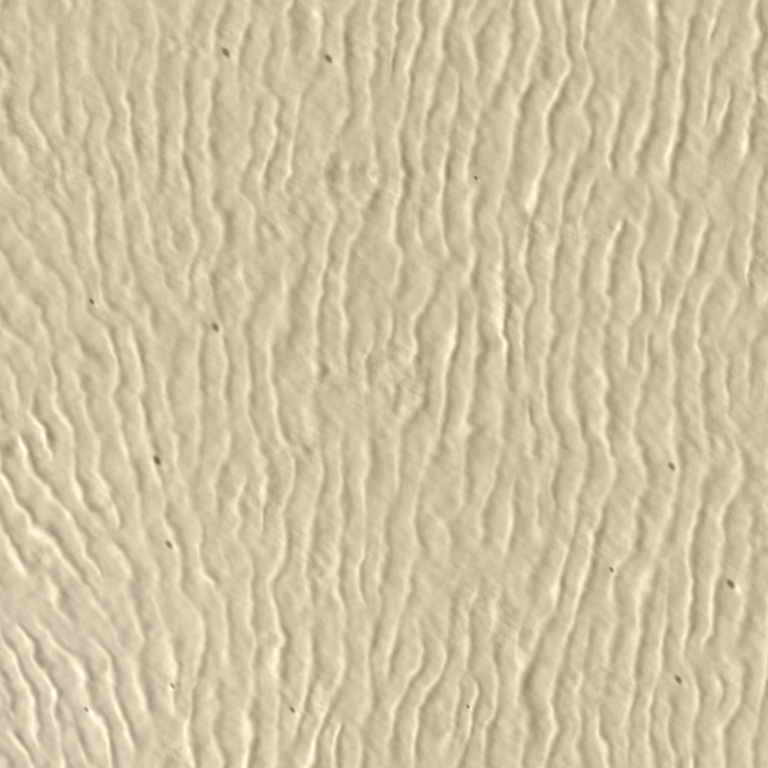
Write a WebGL 1 fragment shader that draws this texture.

```glsl
precision highp float;
// Pale wind-rippled sand seen from above, lit from the left.
// Ripples are the phase of many overlapping wave packets, so crests bend, fork
// and end; embossed noise adds grain, and scattered pits add dark specks.

uniform vec2 u_resolution;

const float TAU = 6.2831853;

float hash(vec2 p) {
  return fract(sin(dot(p, vec2(127.1, 311.7))) * 43758.5453);
}

vec2 hash2(vec2 p) {
  return vec2(hash(p), hash(p + 37.3));
}

float noise(vec2 p) {
  vec2 i = floor(p), f = fract(p);
  f = f * f * (3.0 - 2.0 * f);
  return mix(mix(hash(i), hash(i + vec2(1.0, 0.0)), f.x),
             mix(hash(i + vec2(0.0, 1.0)), hash(i + vec2(1.0, 1.0)), f.x), f.y);
}

float fbm(vec2 p) {
  return 0.55 * noise(p) + 0.3 * noise(p * 2.1 + 7.7) + 0.15 * noise(p * 4.3 + 3.1);
}

// Across-crest angle: slanted at the lower left, nearly level at the right.
float windAngle(vec2 p) {
  float slant = mix(0.45, -0.1, smoothstep(0.0, 0.45, p.x + 0.15 * p.y));
  return slant + 0.2 * (noise(p * 4.0 + 5.0) - 0.5);
}

// Sum of wave packets as a complex number: its angle is the ripple phase.
vec2 ripples(vec2 p) {
  vec2 cell = vec2(0.05, 0.07);
  vec2 base = floor(p / cell);
  vec2 sum = vec2(0.0);
  for (int j = -2; j <= 2; j++) {
    for (int i = -2; i <= 2; i++) {
      vec2 id = base + vec2(float(i), float(j));
      vec2 centre = (id + hash2(id)) * cell;
      vec2 d = p - centre;
      vec2 s = d / cell;
      float angle = windAngle(centre) + 0.4 * (hash(id + 11.9) - 0.5);
      float frequency = 28.0 * mix(0.88, 1.18, hash(id + 23.4));
      float phase = TAU * (frequency * dot(d, vec2(cos(angle), sin(angle))) + hash(id + 71.2));
      sum += exp(-1.4 * dot(s, s)) * vec2(cos(phase), sin(phase));
    }
  }
  return sum;
}

// Small pits: dark core with a lit rim on the lower right.
float pits(vec2 p) {
  vec2 id = floor(p * 6.0);
  vec2 d = p - (id + 0.2 + 0.6 * hash2(id + 4.6)) / 6.0;
  float present = step(0.45, hash(id + 51.7));
  float radius = mix(0.003, 0.0085, hash(id + 8.3));
  d.x += 0.45 * d.y;
  d.y *= 0.75;
  float core = 1.0 - smoothstep(0.1, 1.0, length(d) / radius);
  float rim = 1.0 - smoothstep(0.2, 1.1, length(d - radius * vec2(0.9, -0.7)) / radius);
  return present * (0.07 * rim - 0.3 * core);
}

void main() {
  vec2 p = gl_FragCoord.xy / u_resolution.y;

  // Wobble the crests before reading the ripple phase.
  vec2 q = p + vec2(0.026, 0.012) * (fbm(p * vec2(22.0, 21.0)) - 0.5);
  vec2 wave = ripples(q);
  float phase = atan(wave.y, wave.x);
  float crest = exp(2.6 * (cos(phase) - 1.0));
  float shadow = exp(1.6 * (cos(phase - 1.6) - 1.0));

  // Ripples fade at forks, along their length and towards the upper left.
  float strength = smoothstep(0.0, 0.9, length(wave));
  strength *= mix(0.5, 1.4, noise(p * vec2(32.0, 22.0) + 4.0));
  strength *= mix(0.8, 1.15, smoothstep(0.25, 0.75, noise(p * 5.0 + 2.0)));
  strength *= mix(0.6, 1.0, smoothstep(0.0, 0.6, p.x + 0.8 * (1.0 - p.y)));

  // A faint scuffed trail and a few rough patches.
  float trail = 1.0 - smoothstep(0.004, 0.016, abs(p.y - 0.75 - 0.15 * (p.x - 0.3)));
  trail *= smoothstep(0.26, 0.34, p.x) * (1.0 - smoothstep(0.46, 0.7, p.x));
  trail *= noise(p * 40.0);
  float rough = max(trail, smoothstep(0.6, 0.95, noise(p * 17.0 + 9.0)));

  // Embossed grain, stretched along a diagonal, over broader lumps.
  vec2 g = vec2(0.8 * p.x + 0.6 * p.y, 0.8 * p.y - 0.6 * p.x) * vec2(110.0, 60.0);
  float grain = fbm(g + vec2(0.4, -0.2)) - fbm(g - vec2(0.4, -0.2));
  vec2 l = p * vec2(52.0, 36.0);
  float lumps = fbm(l + vec2(0.35, 0.0)) - fbm(l - vec2(0.35, 0.0));

  float shade = 0.13 * strength * (crest - shadow + 0.1);
  shade -= mix(0.085, 0.17, rough) * grain + mix(0.11, 0.18, rough) * lumps;
  shade += 0.025 * (fbm(p * 3.0 + 1.3) - 0.5) - 0.04 * trail + pits(p);

  // Brighter, cooler lower left; slightly yellower right edge.
  float pale = 1.0 - smoothstep(0.0, 0.65, length(p - vec2(0.05, 0.1)));
  vec3 sand = vec3(0.808, 0.750, 0.640) + 0.035 * pale * vec3(0.9, 1.0, 1.2);
  sand.b -= 0.015 * smoothstep(0.75, 1.0, p.x) * noise(p * 4.0 + 6.0);
  gl_FragColor = vec4(clamp(sand + shade * vec3(1.0, 1.0, 0.98), 0.0, 1.0), 1.0);
}
```
